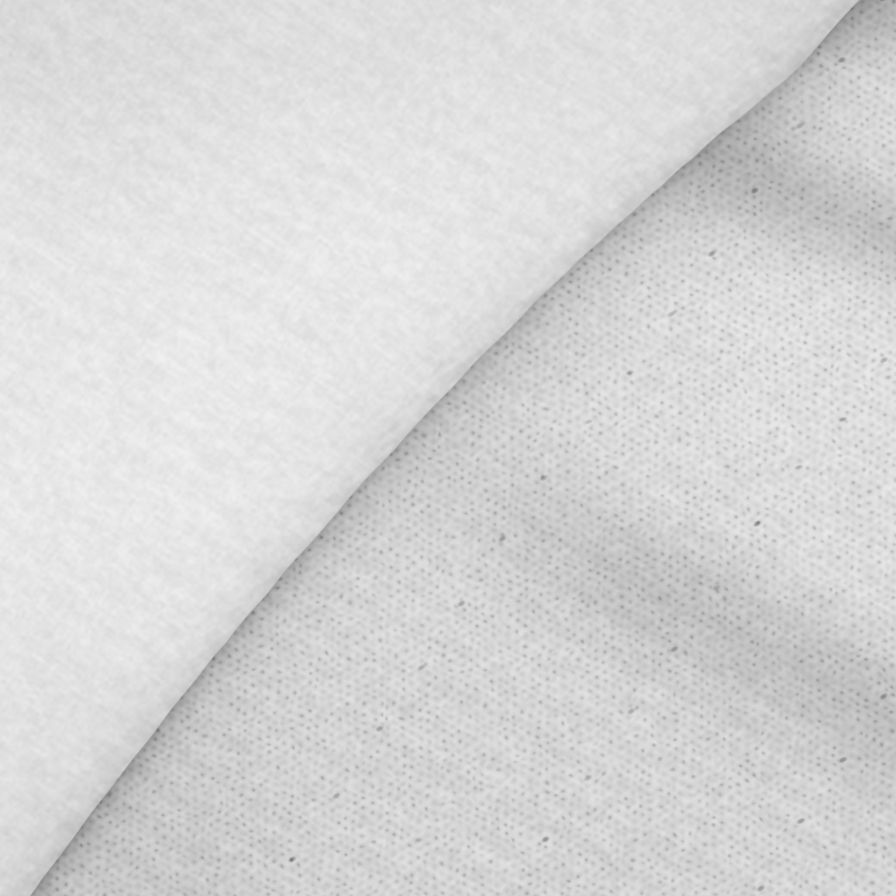
Write a Shadertoy shader that draws this texture.

```glsl
// Draws two layers of white knitted cloth: a smooth folded sheet over a ribbed one.

float hash(vec2 p) {
    vec3 q = fract(vec3(p.xyx) * 0.1031);
    q += dot(q, q.yzx + 33.33);
    return fract((q.x + q.y) * q.z);
}

float noise(vec2 p) {
    vec2 cell = floor(p), f = fract(p);
    f = f * f * (3.0 - 2.0 * f);
    return mix(mix(hash(cell), hash(cell + vec2(1, 0)), f.x),
               mix(hash(cell + vec2(0, 1)), hash(cell + vec2(1, 1)), f.x), f.y);
}

vec2 rotate(vec2 p, float angle) {
    float c = cos(angle), s = sin(angle);
    return vec2(c * p.x - s * p.y, s * p.x + c * p.y);
}

float bell(float x, float width) {
    return exp(-x * x / (width * width));
}

// Noise around zero, stretched along a turned axis
float fibre(vec2 p, float angle, vec2 frequency) {
    return noise(rotate(p, angle) * frequency + 200.0) - 0.5;
}

// Height of the curved hem that divides the two sheets
float hemHeight(float x) {
    float offset = x - 0.57;
    return x + 0.065 - 0.34 * offset * offset + 0.03 * smoothstep(0.87, 0.98, x);
}

// Staggered lattice of small holes between the loops; x = hole, y = raised loop
vec2 knit(vec2 p, float pitch) {
    vec2 q = rotate(p, 0.52) / (pitch * vec2(1.0, 0.9));
    q += 0.6 * vec2(noise(p * 50.0), noise(p * 50.0 + 31.0));
    float row = floor(q.y);
    q.x += 0.5 * mod(row, 2.0);
    vec2 id = floor(q);
    vec2 local = fract(q) - 0.5;
    local += 0.32 * (vec2(hash(id), hash(id + 57.0)) - 0.5);
    float hole = 1.0 - smoothstep(0.04, 0.34, length(local));
    float loop = smoothstep(0.3, 0.6, length(local));
    float strength = hash(id + 11.0);
    return vec2(hole * (0.2 + 0.8 * strength * strength), loop);
}

// Sparse dark flecks on a skewed grid
float flecks(vec2 p) {
    vec2 q = p - vec2(0.609, 0.469);
    q.y += 0.035 * smoothstep(0.0, 0.2, q.y + 0.22 * q.x);
    mat2 grid = mat2(-0.0469, -0.0711, 0.2365, -0.0515);
    vec2 cell = inverse(grid) * q;
    vec2 id = floor(cell + 0.5);
    vec2 delta = grid * (cell - id);
    delta += 0.005 * (vec2(hash(id + 40.0), hash(id + 70.0)) - 0.5);
    float spot = length(rotate(delta, -0.5) * vec2(0.8, 1.3));
    return (1.0 - smoothstep(0.001, 0.005, spot)) * (0.5 + 0.5 * hash(id + 90.0));
}

float upperSheet(vec2 p, float d) {
    // Broad light and the rolled hem
    float shade = 0.907;
    shade -= 0.035 * smoothstep(0.7, 1.02, p.y);
    shade -= 0.025 * (1.0 - smoothstep(0.0, 0.5, length(p - vec2(0.0, 1.0))));
    shade -= 0.045 * (1.0 - smoothstep(0.0, 0.45, length(p)));
    shade -= 0.065 * exp(-d / 0.045) + 0.05 * exp(-d / 0.012);

    // Faint ribs and brushed yarn
    vec2 along = rotate(p, 0.5);
    shade += 0.005 * sin(along.y * 145.0 + 3.0 * noise(p * 7.0));
    shade += 0.012 * (noise(p * 14.0) - 0.5);
    shade += 0.034 * fibre(p, 0.6, vec2(85.0, 210.0));
    shade += 0.024 * fibre(p, -0.9, vec2(110.0, 240.0));
    shade += 0.022 * fibre(p, 0.0, vec2(260.0));

    // Creases that run beside the hem
    return shade + 0.05 * exp(-d / 0.06) * fibre(p, -0.62, vec2(45.0, 170.0));
}

float lowerSheet(vec2 p, float d) {
    // Soft valleys crossing the cloth
    float shade = 0.857 - 0.035 * (1.0 - smoothstep(0.1, 0.5, p.y + 0.3 * (p.x - 0.5)));
    float x = p.x - 0.5;
    float valley = p.y - 0.45 + 0.4 * x + 0.2 * x * x;
    float fold = bell(valley, valley > 0.0 ? 0.075 : 0.1);
    shade -= 0.1 * fold * smoothstep(0.38, 0.75, p.x);
    float upperValley = p.y - 0.805 + 0.4 * (p.x - 0.83);
    shade -= 0.11 * bell(upperValley, 0.058) * smoothstep(0.65, 0.88, p.x);
    shade += 0.012 * bell(p.y - 0.62 + 0.35 * (p.x - 0.85), 0.1);
    shade -= 0.09 * smoothstep(0.91, 1.0, p.y);
    shade -= 0.045 * (1.0 - smoothstep(0.05, 0.32, length(p - vec2(0.1, 0.0))));

    // Shadow cast by the hem
    float reach = mix(0.022, 0.05, smoothstep(0.1, 0.65, p.x));
    shade -= 0.15 * exp(-d / reach) + 0.08 * exp(-d / 0.008);

    // Ribs, loops, holes and grain
    vec2 along = rotate(p, 0.5);
    float rib = sin(along.y * 150.0 + 2.0 * noise(p * 6.0));
    shade += 0.008 * rib * (1.0 - 0.6 * smoothstep(0.2, 0.6, p.y));
    vec2 stitch = knit(p, 0.0102);
    shade += 0.022 * stitch.y - 0.13 * stitch.x;
    shade += 0.045 * fibre(p, -0.8, vec2(130.0, 230.0));
    shade += 0.03 * fibre(p, 0.5, vec2(100.0, 250.0));
    shade += 0.012 * (noise(p * 22.0) - 0.5);
    return shade - 0.25 * flecks(p);
}

void mainImage(out vec4 fragColor, in vec2 fragCoord) {
    vec2 p = fragCoord / iResolution.xy;
    float d = (p.y - hemHeight(p.x)) * 0.69;
    d += 0.002 * (noise(p * 30.0) - 0.5);
    float blur = 1.2 / iResolution.y;
    float cover = smoothstep(-blur, blur, d);
    float shade = mix(lowerSheet(p, max(-d, 0.0)), upperSheet(p, max(d, 0.0)), cover);
    fragColor = vec4(vec3(clamp(shade, 0.0, 1.0)), 1.0);
}
```
